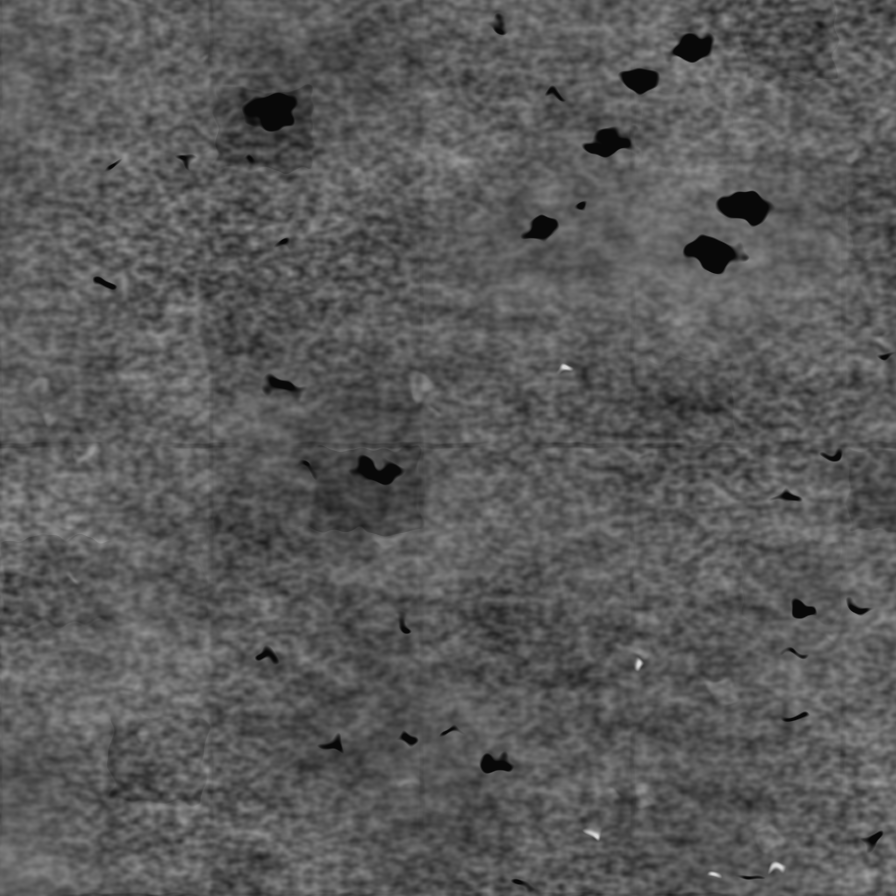
A WebGL 2 fragment shader for this texture:

```glsl
#version 300 es
precision highp float;
// Weathered grey stone slabs: fine grain, faint seams, dark patches, black pits and pale flecks.

uniform vec2 u_resolution;
out vec4 fragColor;

const vec2 SLABS = vec2(4.25, 1.988);  // slabs per canvas width and height

vec2 hash2(vec2 p) {
    vec3 q = fract(p.xyx * vec3(0.1031, 0.1030, 0.0973));
    q += dot(q, q.yzx + 33.33);
    return fract((q.xx + q.yz) * q.zy);
}

mat2 rotation(float angle) {
    float c = cos(angle), s = sin(angle);
    return mat2(c, s, -s, c);
}

float cornerSlope(vec2 cell, vec2 offset) {
    float angle = 6.2832 * hash2(cell + 17.0).x;
    return dot(vec2(cos(angle), sin(angle)), offset);
}

// Gradient noise, centred on zero
float gradientNoise(vec2 p) {
    vec2 cell = floor(p), f = p - cell;
    vec2 u = f * f * f * (f * (f * 6.0 - 15.0) + 10.0);
    vec2 e = vec2(1.0, 0.0);
    float low = mix(cornerSlope(cell, f), cornerSlope(cell + e.xy, f - e.xy), u.x);
    float high = mix(cornerSlope(cell + e.yx, f - e.yx), cornerSlope(cell + e.xx, f - e.xx), u.x);
    return mix(low, high, u.y);
}

// Random tone per rectangular tile, with narrow blended borders
float tileTone(vec2 p, vec2 grid, float blend, float seed) {
    vec2 q = p * grid - 0.5;
    vec2 cell = floor(q);
    vec2 u = smoothstep(0.5 - blend, 0.5 + blend, q - cell);
    cell += seed;
    vec2 e = vec2(1.0, 0.0);
    float low = mix(hash2(cell).x, hash2(cell + e.xy).x, u.x);
    float high = mix(hash2(cell + e.yx).x, hash2(cell + e.xx).x, u.x);
    return mix(low, high, u.y);
}

// Coverage of clustered, tilted ellipses; sizes = smallest and largest half width
float scatter(vec2 p, int count, vec2 sizes, vec2 aspects, float edge, float seed) {
    float coverage = 0.0;
    for (int i = 0; i < count; i++) {
        float id = float(i);
        vec2 home = vec2(0.755, 0.57) * floor(id / 4.0) + hash2(vec2(seed));
        vec2 centre = fract(home + 0.34 * (hash2(vec2(id, seed)) - 0.5));
        vec2 shape = hash2(vec2(id, seed + 9.0));
        float halfWidth = mix(sizes.x, sizes.y, pow(shape.x, 4.0));
        vec2 radii = vec2(halfWidth, halfWidth / mix(aspects.x, aspects.y, shape.y));
        float tilt = mix(-0.15, 0.5, hash2(vec2(id, seed + 21.0)).x);
        vec2 local = rotation(tilt) * (p - centre);
        float dist = (length(local / radii) - 1.0) * radii.y;
        coverage = max(coverage, 1.0 - smoothstep(-edge, edge, dist));
    }
    return coverage;
}

// Thin line on every tile border along one axis
float seamLine(float x, float pitch, float width) {
    float q = x * pitch;
    float dist = abs(q - floor(q + 0.5)) / pitch;
    return 1.0 - smoothstep(0.3 * width, width, dist);
}

// Grain and mottling, from broad to fine
float stoneTone(vec2 p) {
    vec2 streak = rotation(0.12) * p;
    float broad = gradientNoise(p * vec2(5.0, 7.0) + 3.7);
    float tone = 0.11 * broad;
    tone += 0.09 * gradientNoise(streak * vec2(12.0, 30.0) + 11.3);
    tone += 0.11 * gradientNoise(streak * vec2(30.0, 46.0) + 5.1);
    float roughness = 1.0 + 0.9 * gradientNoise(p * 4.0 + 31.6);
    tone += 0.17 * roughness * gradientNoise(p * vec2(76.0, 108.0) + 7.9);
    tone += 0.07 * roughness * gradientNoise(p * vec2(125.0, 160.0) + 2.3);
    return tone;
}

void main() {
    vec2 p = gl_FragCoord.xy / u_resolution.y;
    float edge = max(0.0022, 1.0 / u_resolution.y);

    // Ragged outlines for everything lying on the stone
    vec2 ragged = vec2(gradientNoise(p * 48.0 + 13.5), gradientNoise(p * 48.0 + 71.2));
    vec2 warped = p + 0.018 * ragged;

    // Slabs and grain
    float tone = 0.362 + stoneTone(p);
    tone += 0.06 * (tileTone(p, SLABS, 0.015, 40.0) - 0.5);

    // Darker rectangular patches
    float patchTone = tileTone(p + 0.012 * ragged, SLABS * vec2(2.0, 5.0), 0.08, 60.0);
    tone -= 0.075 * smoothstep(0.86, 0.96, patchTone);

    // Broken seams
    float wear = smoothstep(-0.25, 0.2, gradientNoise(p * vec2(14.0, 9.0) + 50.4));
    vec2 seamPoint = p + 0.003 * ragged;
    tone -= 0.09 * wear * seamLine(seamPoint.y, SLABS.y, 0.0045);
    tone -= 0.03 * wear * seamLine(seamPoint.x, SLABS.x, 0.004);

    // Pale flecks, a few bright chips, and black pits
    tone += 0.13 * scatter(warped, 26, vec2(0.007, 0.02), vec2(1.1, 1.9), 2.0 * edge, 3.0);
    tone = mix(tone, 0.86, scatter(warped, 5, vec2(0.006, 0.011), vec2(1.0, 1.6), 1.5 * edge, 14.0));
    tone = mix(tone, 0.03, scatter(warped, 34, vec2(0.008, 0.033), vec2(1.3, 2.6), edge, 27.0));

    fragColor = vec4(vec3(clamp(tone, 0.0, 1.0)), 1.0);
}
```
